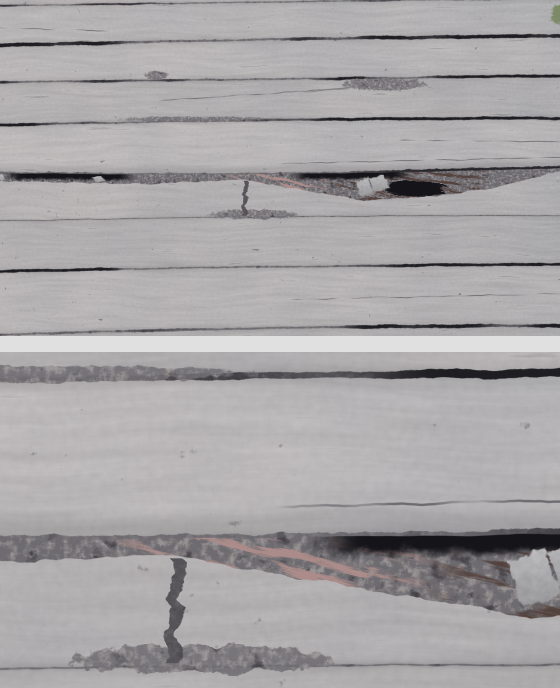
Top: the whole. Bottom: its middle third, enlarged.
Give the GLSL for this texture, as a WebGL 2 fragment shader.

```glsl
#version 300 es
precision highp float;
uniform vec2 u_resolution;
out vec4 fragColor;

// Palette
const vec3 PALE = vec3(0.75, 0.73, 0.73);
const vec3 GREY = vec3(0.66, 0.66, 0.67);
const vec3 SHADE = vec3(0.43, 0.42, 0.44);
const vec3 SOIL = vec3(0.27, 0.26, 0.28);
const vec3 VOID = vec3(0.08, 0.08, 0.10);
const vec3 GRIT = vec3(0.60, 0.58, 0.58);
const vec3 ROT = vec3(0.67, 0.55, 0.54);
const vec3 BROWN = vec3(0.33, 0.26, 0.24);
const vec3 MOSS = vec3(0.40, 0.48, 0.28);

// Seams: left height, right height, half width, sag
const vec4 SEAMS[8] = vec4[8](
  vec4(0.983, 1.006, 0.003, 0.0), vec4(0.865, 0.893, 0.005, -0.004),
  vec4(0.756, 0.774, 0.004, 0.0), vec4(0.628, 0.648, 0.004, -0.005),
  vec4(0.485, 0.500, 0.007, 0.010), vec4(0.343, 0.359, 0.0015, -0.004),
  vec4(0.193, 0.213, 0.004, -0.003), vec4(0.004, 0.030, 0.005, -0.007));
// Cracks: start x, end x, start y, end y
const vec4 CRACKS[6] = vec4[6](
  vec4(0.70, 1.02, 0.583, 0.578), vec4(0.48, 1.02, 0.512, 0.533),
  vec4(0.50, 1.02, 0.108, 0.126), vec4(0.27, 0.63, 0.699, 0.738),
  vec4(-0.02, 0.20, 0.918, 0.908), vec4(0.53, 0.63, 0.722, 0.741));
// Soil heaps and stones: centre, radii
const vec4 HEAPS[4] = vec4[4](
  vec4(0.685, 0.749, 0.070, 0.018), vec4(0.350, 0.645, 0.125, 0.008),
  vec4(0.455, 0.362, 0.080, 0.014), vec4(0.280, 0.777, 0.020, 0.012));
const vec4 STONES[5] = vec4[5](
  vec4(0.651, 0.443, 0.015, 0.030), vec4(0.677, 0.454, 0.018, 0.026),
  vec4(0.176, 0.467, 0.011, 0.010), vec4(0.000, 0.471, 0.009, 0.011),
  vec4(0.998, 0.466, 0.006, 0.009));
// Upper edge of the broken board
const vec2 BREAK[9] = vec2[9](
  vec2(0.0, 0.461), vec2(0.26, 0.452), vec2(0.43, 0.466), vec2(0.45, 0.461),
  vec2(0.52, 0.440), vec2(0.65, 0.403), vec2(0.78, 0.417), vec2(0.88, 0.440), vec2(1.0, 0.491));

vec2 hash2(vec2 p) {
  p = vec2(dot(p, vec2(127.1, 311.7)), dot(p, vec2(269.5, 183.3)));
  return fract(sin(p) * 43758.5);
}

float noise(vec2 p) {
  vec2 i = floor(p), f = fract(p), w = f * f * f * (f * (f * 6.0 - 15.0) + 10.0);
  vec4 g;
  for (int k = 0; k < 4; k++) {
    vec2 c = vec2(k & 1, k >> 1);
    g[k] = dot(hash2(i + c) * 2.0 - 1.0, f - c);
  }
  return mix(mix(g.x, g.y, w.x), mix(g.z, g.w, w.x), w.y);
}

float fbm(vec2 p) {
  float sum = 0.0, amp = 1.0;
  for (int k = 0; k < 4; k++, amp *= 0.55, p = p * 2.03 + 7.1) sum += amp * noise(p);
  return sum;
}

float fill(float d) {
  float aa = 0.8 / u_resolution.y;
  return 1.0 - smoothstep(-aa, aa, d);
}

float span(float x, float a, float b) {
  return smoothstep(a - 0.02, a + 0.02, x) * (1.0 - smoothstep(b - 0.02, b + 0.02, x));
}

float seamHeight(vec4 s, float x) {
  return mix(s.x, s.y, x) - s.w * 4.0 * x * (1.0 - x) + 0.003 * fbm(vec2(x * 14.0, s.x * 60.0));
}

float breakHeight(float x) {
  float y = BREAK[0].y;
  for (int k = 1; k < 9; k++)
    y = mix(y, BREAK[k].y, clamp((x - BREAK[k - 1].x) / (BREAK[k].x - BREAK[k - 1].x), 0.0, 1.0));
  return y + 0.006 * fbm(vec2(x * 35.0, 3.0));
}

void main() {
  vec2 uv = gl_FragCoord.xy / u_resolution;
  float aspect = u_resolution.x / u_resolution.y;
  vec2 p = vec2(uv.x * aspect, uv.y);
  float fine = fbm(p * 110.0), rough = fbm(p * 45.0);
  vec3 soil = mix(SHADE, GRIT, smoothstep(-0.2, 0.6, fine));
  soil = mix(soil, SOIL, smoothstep(0.15, 0.6, rough));

  // Weathered boards with long grain
  float board = 0.0;
  for (int k = 0; k < 8; k++) board += step(uv.y, seamHeight(SEAMS[k], uv.x));
  float wear = 0.52 + 0.3 * (uv.x - 0.5) + 0.5 * fbm(p * 2.5 + board * 5.0);
  vec3 col = mix(PALE, GREY, clamp(wear, 0.0, 1.2));
  col += 0.03 * (hash2(vec2(board, 4.0)).x - 0.5);
  float grain = fbm(vec2(p.x * 5.0, p.y * 75.0 + 2.0 * noise(p * 4.0)) + board * 13.0);
  col += 0.045 * grain + 0.022 * fine;
  col -= 0.10 * smoothstep(0.42, 0.75, grain);
  float dirty = span(uv.x, 0.07, 0.29) * span(uv.y, 0.36, 0.44);
  col = mix(col, SHADE, smoothstep(0.5 - 0.2 * dirty, 0.85, rough) * 0.7);

  // Drying cracks
  for (int k = 0; k < 6; k++) {
    vec4 c = CRACKS[k];
    float t = (uv.x - c.x) / (c.y - c.x);
    float d = abs(uv.y - mix(c.z, c.w, t) - 0.004 * fbm(vec2(p.x * 12.0, float(k)))) - 0.0012;
    float fade = span(t, 0.05, 0.98) * smoothstep(-0.4, 0.2, noise(vec2(p.x * 16.0, c.z * 90.0)));
    col = mix(col, SHADE, fill(d) * fade);
  }

  // Seams, open towards the sides and packed with soil elsewhere
  for (int k = 0; k < 8; k++) {
    vec4 s = SEAMS[k];
    float d = uv.y - seamHeight(s, uv.x);
    float gape = smoothstep(-0.15, 0.25, noise(vec2(uv.x * 7.0, s.x * 50.0)) + abs(uv.x - 0.42) - 0.25);
    gape *= smoothstep(0.001, 0.004, s.z);
    col *= 1.0 - 0.16 * exp(-abs(d) / (0.002 + s.z));
    float ragged = s.z * (0.55 + 0.5 * gape + 0.5 * rough);
    col = mix(col, mix(mix(SHADE, soil, 0.5), VOID, gape * 0.9), fill(abs(d) - ragged));
  }

  // Soil heaps
  for (int k = 0; k < 4; k++) {
    float d = length((uv - HEAPS[k].xy) / HEAPS[k].zw) - 1.0 + 0.5 * rough;
    col = mix(col, soil, fill(d * HEAPS[k].w) * 0.85);
  }

  // Rotten cavity above the broken board
  float top = seamHeight(SEAMS[4], uv.x), edge = breakHeight(uv.x);
  vec3 cavity = soil;
  float slant = fbm(vec2(p.x * 12.0, (p.y + 0.22 * p.x) * 90.0));
  cavity = mix(cavity, ROT, smoothstep(0.0, 0.3, slant) * span(uv.x, 0.41, 0.58));
  cavity = mix(cavity, BROWN, smoothstep(-0.1, 0.3, slant) * span(uv.x, 0.60, 0.86));
  float under = 1.0 - smoothstep(0.010, 0.024, top - uv.y + 0.008 * rough);
  cavity = mix(cavity, VOID, under * max(span(uv.x, 0.02, 0.23), span(uv.x, 0.53, 0.72)));
  float hole = length((uv - vec2(0.74, 0.438)) / vec2(0.052, 0.024)) - 1.0 + 0.5 * slant;
  cavity = mix(cavity, VOID, fill(hole * 0.024));
  col = mix(col, cavity, fill(max(uv.y - top, edge - uv.y)));
  float lip = span(uv.y - top, 0.012, 0.014) * (0.35 + 0.4 * uv.x);
  col = mix(col, SHADE, lip * step(top, uv.y));

  // Snapped joint and loose stones
  float joint = abs(uv.x - 0.437 - 0.007 * fbm(vec2(p.y * 30.0, 2.0))) * aspect - 0.006 - 0.004 * rough;
  col = mix(col, mix(soil, SOIL, 0.6), fill(max(joint, abs(uv.y - 0.41) - 0.052)));
  for (int k = 0; k < 5; k++) {
    vec2 q = (uv - STONES[k].xy) / STONES[k].zw;
    float d = max(abs(q.x + 0.4 * q.y), abs(q.y - 0.3 * q.x)) - 0.85 + 0.25 * rough;
    col = mix(col, GREY + 0.07 * q.y + 0.05 * fine, fill(d * STONES[k].z));
  }

  // Moss in the corner
  float moss = length((uv - vec2(1.0, 0.96)) / vec2(0.018, 0.04)) + rough;
  col = mix(col, MOSS, 0.7 * (1.0 - smoothstep(0.5, 1.1, moss)));
  fragColor = vec4(clamp(col, 0.0, 1.0), 1.0);
}
```
